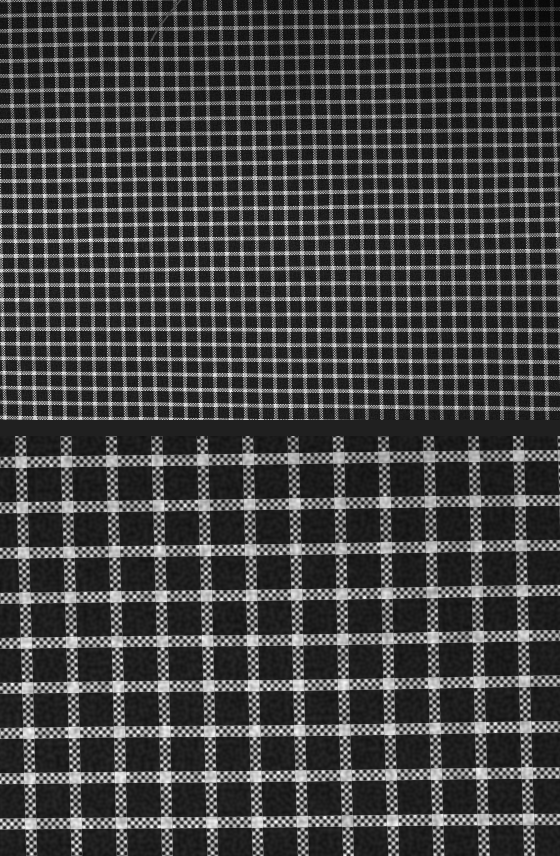
Top, the full canvas; bottom, a detail of the centre.
Give the GLSL for this texture, as a Shadertoy shader.

```glsl
// Dark cotton cloth with a fine light check: plain weave of warp and weft threads.
// Light stripes in both directions mix half and half with the dark threads and turn
// solid where they cross; a slight warp, soft shade and one loose thread add wear.

const float PI = 3.14159265;
const float PERIOD = 0.03585;             // check size, in canvas heights
const float STRIPE_HALF = 0.125;          // half stripe width, in checks
const float THREADS = 12.0;               // threads per check
const vec2 ANCHOR = vec2(0.4618, 0.6458); // centre of one crossing
const float LEAN = 0.026;                 // sideways drift of the columns
const float TILT = 0.012;                 // fan of the rows, lower to upper
const float WOBBLE = 0.0016;              // uneven tension
const float WARP_SHARE = 0.44;            // share of warp on the surface
const vec3 DARK_YARN = vec3(0.112);
const vec3 LIGHT_YARN = vec3(0.77);
const vec3 LOOSE_YARN = vec3(0.40);
const vec2 LOOSE_START = vec2(0.356, 0.892);
const vec2 LOOSE_END = vec2(0.430, 1.0);
const float LOOSE_HALF = 0.0019;

vec2 hashGradient(vec2 cell) {
    vec3 q = fract(vec3(cell.xyx) * vec3(0.1031, 0.1030, 0.0973));
    q += dot(q, q.yzx + 33.33);
    float angle = 2.0 * PI * fract((q.x + q.y) * q.z);
    return vec2(cos(angle), sin(angle));
}

float gradientNoise(vec2 p) {
    vec2 i = floor(p), f = fract(p);
    vec2 u = f * f * f * (f * (f * 6.0 - 15.0) + 10.0);
    vec2 e = vec2(0.0, 1.0);
    float a = dot(hashGradient(i), f);
    float b = dot(hashGradient(i + e.yx), f - e.yx);
    float c = dot(hashGradient(i + e.xy), f - e.xy);
    float d = dot(hashGradient(i + e.yy), f - e.yy);
    return mix(mix(a, b, u.x), mix(c, d, u.x), u.y);
}

// Check coordinates: whole numbers lie on the stripe centres
vec2 clothCoords(vec2 p) {
    vec2 q = p - ANCHOR;
    float slope = mix(-TILT, TILT, smoothstep(0.0, 0.5, p.y));
    q += vec2(LEAN * q.y, -slope * q.x);
    q += WOBBLE * vec2(gradientNoise(p * 4.0), gradientNoise(p * 4.0 + 17.0));
    return q / PERIOD;
}

// Smooth plain-weave surface, averaged over the pixel footprint
float warpOnTop(vec2 thread, float footprint) {
    float x = max(0.5 * PI * footprint, 0.001);
    float fade = x < PI ? sin(x) / x : 0.0;
    float weave = cos(PI * thread.x) * cos(PI * thread.y) * fade * fade;
    return clamp(WARP_SHARE + 0.72 * weave, 0.0, 1.0);
}

// Broad light: brighter low left, dim folds above, shadowed upper right
float clothShade(vec2 p, float aspect) {
    float x = p.x / aspect;
    float shade = mix(1.06, 0.78, smoothstep(0.4, 1.0, p.y));
    shade -= 0.14 * smoothstep(0.4, 1.0, x);
    shade -= 0.26 * smoothstep(0.35, 0.0, length((vec2(x, p.y) - 1.0) * vec2(1.0, 1.4)));
    float fold = gradientNoise(vec2(p.x * 4.0 + p.y, p.y * 1.6));
    return shade + 0.2 * fold * smoothstep(0.3, 1.0, p.y);
}

// Coverage of the loose thread curling in from the upper edge
float looseThread(vec2 p, float pixel) {
    float t = (p.y - LOOSE_START.y) / (LOOSE_END.y - LOOSE_START.y);
    float x = mix(LOOSE_START.x, LOOSE_END.x, pow(max(t, 0.0), 1.25));
    float d = abs(p.x - x) * 0.82;
    return (1.0 - smoothstep(LOOSE_HALF - pixel, LOOSE_HALF + pixel, d))
         * smoothstep(-0.01, 0.02, t);
}

void mainImage(out vec4 fragColor, in vec2 fragCoord) {
    vec2 p = fragCoord / iResolution.y;
    float pixel = 1.0 / iResolution.y;
    float edge = 0.5 * pixel / PERIOD;

    // Light yarn: x holds the warp columns, y the weft rows
    vec2 check = clothCoords(p);
    vec2 thread = check * THREADS;
    vec2 offset = abs(fract(check + 0.5) - 0.5);
    vec2 light = 1.0 - smoothstep(STRIPE_HALF - edge, STRIPE_HALF + edge, offset);

    float onTop = warpOnTop(thread, 2.0 * edge * THREADS);
    vec3 color = mix(DARK_YARN, LIGHT_YARN, mix(light.y, light.x, onTop));

    // Yarn thickness, ribs and fine grain
    float ribs = gradientNoise(thread * vec2(0.6, 0.12));
    float slubs = gradientNoise(thread * vec2(0.1, 0.55) + 41.0);
    float grain = gradientNoise(thread * 0.85 + 9.0);
    color *= 1.0 + 0.16 * ribs + 0.14 * slubs + 0.22 * grain;
    color += 0.035 * grain;

    color *= clothShade(p, iResolution.x / iResolution.y);

    // Loose thread, broken up by its twist
    float twist = 0.85 + 0.4 * gradientNoise(p * 240.0);
    color = mix(color, LOOSE_YARN * twist, 0.9 * looseThread(p, 0.7 * pixel));

    fragColor = vec4(clamp(color, 0.0, 1.0), 1.0);
}
```
